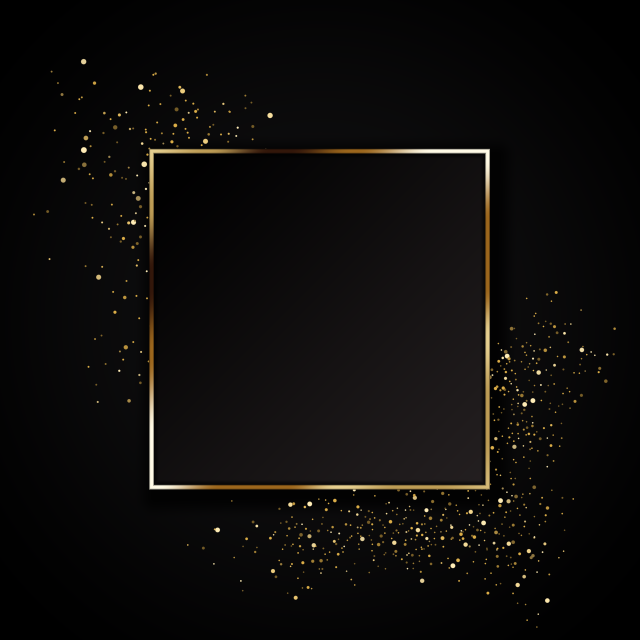
Reproduce this background procedurally as a Shadertoy shader.

```glsl
// A bevelled gold square frame on black, with gold dust scattered behind it.
// The frame is a box distance coloured by a diagonal metal gradient; the dust
// is two jittered grids of dots, thinned by a sum of soft elliptical blobs.

// Layout, in canvas units with the origin at the lower left
const vec2  FRAME_CENTER  = vec2(0.4994, 0.5013);
const float FRAME_HALF    = 0.2663;
const float FRAME_WIDTH   = 0.0076;
const vec2  SHADOW_OFFSET = vec2(0.010, -0.012);
const float SHADOW_SOFT   = 0.035;

// Dust: cells per canvas side, smallest and largest dot radius
const float COARSE_CELLS = 78.0;
const float FINE_CELLS   = 112.0;
const vec2  COARSE_SIZE  = vec2(0.0014, 0.0046);
const vec2  FINE_SIZE    = vec2(0.0011, 0.0038);

// Colours
const vec3 GLOW       = vec3(0.050, 0.048, 0.052);
const vec3 PANEL_DARK = vec3(0.004, 0.003, 0.004);
const vec3 PANEL_LIT  = vec3(0.140, 0.122, 0.126);
const vec3 WHITE_GOLD = vec3(1.00, 0.98, 0.90);
const vec3 PALE_GOLD  = vec3(0.90, 0.81, 0.56);
const vec3 GOLD       = vec3(0.74, 0.61, 0.33);
const vec3 AMBER      = vec3(0.61, 0.40, 0.11);
const vec3 UMBER      = vec3(0.20, 0.09, 0.04);
const vec3 DUST_DIM   = vec3(0.46, 0.36, 0.15);
const vec3 DUST_GOLD  = vec3(0.86, 0.68, 0.28);
const vec3 DUST_PALE  = vec3(1.00, 0.93, 0.72);

// Three random values per cell, without sine
vec3 hash3(vec2 cell) {
    vec3 p = fract(cell.xyx * vec3(0.1031, 0.1030, 0.0973));
    p += dot(p, p.yxz + 33.33);
    return fract((p.xxy + p.yzz) * p.zyx);
}

float boxDistance(vec2 p, float halfSize) {
    vec2 d = abs(p) - halfSize;
    return length(max(d, 0.0)) + min(max(d.x, d.y), 0.0);
}

float blob(vec2 p, vec2 center, vec2 radius, float peak) {
    vec2 q = (p - center) / radius;
    return peak * exp(-2.0 * dot(q, q));
}

// Chance of a dot in the upper left cloud
float upperDensity(vec2 p) {
    return blob(p, vec2(0.293, 0.805), vec2(0.130, 0.085), 0.55)
         + blob(p, vec2(0.190, 0.733), vec2(0.130, 0.130), 0.45)
         + blob(p, vec2(0.130, 0.830), vec2(0.080, 0.090), 0.20)
         + blob(p, vec2(0.215, 0.625), vec2(0.060, 0.100), 0.40)
         + blob(p, vec2(0.200, 0.450), vec2(0.075, 0.120), 0.40)
         + blob(p, vec2(0.078, 0.620), vec2(0.060, 0.040), 0.15);
}

// Chance of a dot in the lower right cloud
float lowerDensity(vec2 p) {
    return blob(p, vec2(0.807, 0.400), vec2(0.100, 0.130), 0.60)
         + blob(p, vec2(0.810, 0.300), vec2(0.070, 0.120), 0.50)
         + blob(p, vec2(0.850, 0.500), vec2(0.090, 0.060), 0.15)
         + blob(p, vec2(0.920, 0.440), vec2(0.060, 0.060), 0.20)
         + blob(p, vec2(0.625, 0.175), vec2(0.200, 0.085), 0.75)
         + blob(p, vec2(0.780, 0.155), vec2(0.110, 0.100), 0.50)
         + blob(p, vec2(0.470, 0.130), vec2(0.100, 0.080), 0.35)
         + blob(p, vec2(0.325, 0.140), vec2(0.050, 0.050), 0.15)
         + blob(p, vec2(0.820, 0.040), vec2(0.050, 0.030), 0.25);
}

// One layer of dust laid over a base colour
vec3 addDust(vec3 base, vec2 p, float cells, vec2 size, bool upper, float px) {
    vec2 home = floor(p * cells);
    for (int j = -1; j <= 1; j++)
    for (int i = -1; i <= 1; i++) {
        vec2 cell = home + vec2(i, j);
        vec3 place = hash3(cell + 17.0);
        vec3 look = hash3(cell + 271.0);
        vec2 center = (cell + place.xy) / cells;
        float density = upper ? upperDensity(center) : lowerDensity(center);
        float present = step(place.z, min(density, 0.85) - 0.015);
        float radius = mix(size.x, size.y, pow(look.x, 5.0));
        float dotMask = 1.0 - smoothstep(-0.7 * px, 0.7 * px, length(p - center) - radius);
        vec3 tint = mix(DUST_DIM, DUST_GOLD, smoothstep(0.1, 0.7, look.y));
        tint = mix(tint, DUST_PALE, max(smoothstep(0.75, 1.0, look.z), smoothstep(0.9, 1.0, look.x)));
        base = mix(base, tint, dotMask * present);
    }
    return base;
}

// Metal reflections along the diagonal, 0 at top left to 1 at bottom right
vec3 metal(float t) {
    vec3 c = mix(PALE_GOLD, GOLD, smoothstep(0.00, 0.09, t));
    c = mix(c, UMBER,      smoothstep(0.09, 0.18, t));
    c = mix(c, AMBER,      smoothstep(0.21, 0.30, t));
    c = mix(c, WHITE_GOLD, smoothstep(0.31, 0.42, t));
    c = mix(c, AMBER,      smoothstep(0.51, 0.60, t));
    c = mix(c, PALE_GOLD,  smoothstep(0.70, 0.77, t));
    c = mix(c, GOLD,       smoothstep(0.78, 0.86, t));
    return mix(c, PALE_GOLD, 0.6 * smoothstep(0.92, 1.00, t));
}

void mainImage(out vec4 fragColor, in vec2 fragCoord) {
    float px = 1.0 / min(iResolution.x, iResolution.y);
    vec2 p = (fragCoord - 0.5 * iResolution.xy) * px + 0.5;
    vec2 q = p - FRAME_CENTER;
    float d = boxDistance(q, FRAME_HALF);
    float diagonal = clamp(0.5 + (q.x - q.y) / (4.0 * FRAME_HALF), 0.0, 1.0);

    // Backdrop glow, frame shadow and dust
    vec3 color = GLOW * (1.0 - smoothstep(0.20, 0.68, length(p - 0.5)));
    color *= mix(0.2, 1.0, smoothstep(0.0, SHADOW_SOFT, boxDistance(q - SHADOW_OFFSET, FRAME_HALF)));
    color = addDust(color, p, COARSE_CELLS, COARSE_SIZE, true, px);
    color = addDust(color, p, FINE_CELLS, FINE_SIZE, false, px);

    // Frame with darker bevelled edges
    float across = abs(d + 0.5 * FRAME_WIDTH) / (0.5 * FRAME_WIDTH);
    vec3 frame = metal(diagonal) * mix(1.0, 0.5, smoothstep(0.35, 1.0, across));
    color = mix(color, frame, 1.0 - smoothstep(-0.5 * px, 0.5 * px, d));

    // Inner panel, shaded just inside the frame
    float inner = d + FRAME_WIDTH;
    vec3 panel = mix(PANEL_DARK, PANEL_LIT, smoothstep(0.0, 1.0, diagonal) * 0.3 + 0.7 * clamp((diagonal - 0.1) / 0.9, 0.0, 1.0));
    panel *= mix(0.35, 1.0, smoothstep(0.0, 0.009, -inner));
    color = mix(color, panel, 1.0 - smoothstep(-0.5 * px, 0.5 * px, inner));

    fragColor = vec4(color, 1.0);
}
```
